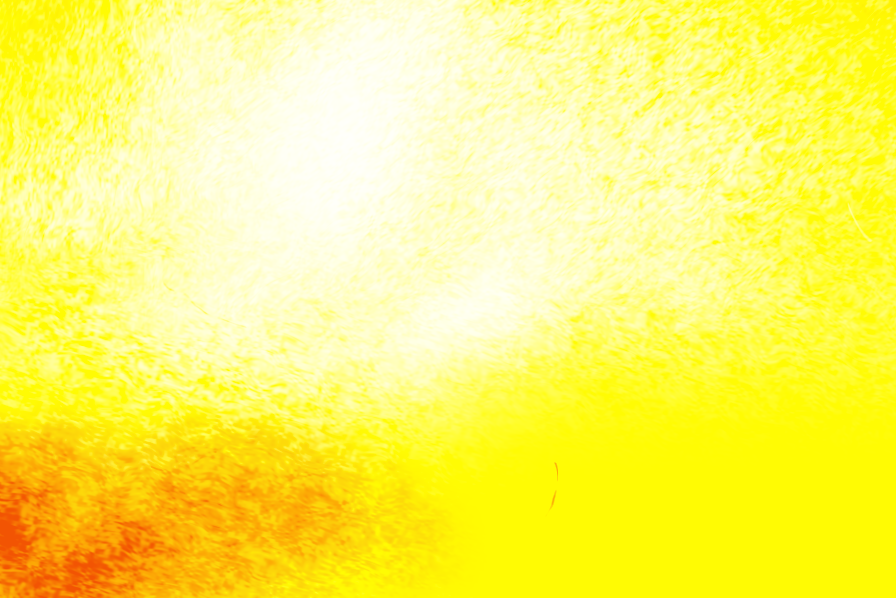
This background is drawn by a WebGL 1 fragment shader. Its source:

```glsl
precision highp float;
uniform vec2 u_resolution;

#define GRAIN 0.95
#define VEINS 0.16
#define PATCHES 0.3
#define WARP 0.014
#define EXPOSURE 2.1
#define CRACK_WIDTH 0.0015
#define YELLOW vec3(1.0, 0.985, 0.01)
#define GOLD vec3(0.99, 0.84, 0.04)
#define AMBER vec3(0.99, 0.67, 0.02)
#define EMBER vec3(0.95, 0.33, 0.01)

float hash(vec2 p) {
  vec3 q = fract(p.xyx * 0.1031);
  q += dot(q, q.yzx + 33.33);
  return fract((q.x + q.y) * q.z);
}

float noise(vec2 p) {
  vec2 cell = floor(p), f = fract(p);
  f = f * f * (3.0 - 2.0 * f);
  float low = mix(hash(cell), hash(cell + vec2(1.0, 0.0)), f.x);
  float high = mix(hash(cell + vec2(0.0, 1.0)), hash(cell + 1.0), f.x);
  return mix(low, high, f.y);
}

// Layered noise centred on zero
float clouds(vec2 p) {
  float sum = 0.0, weight = 0.5;
  for (int i = 0; i < 5; i++) {
    sum += weight * (noise(p) - 0.5);
    p = mat2(1.6, 1.2, -1.2, 1.6) * p + 11.7;
    weight *= 0.6;
  }
  return sum;
}

vec2 turn(vec2 p, float angle) {
  float c = cos(angle), s = sin(angle);
  return vec2(c * p.x + s * p.y, c * p.y - s * p.x);
}

// Soft ellipse, tilted by angle
float glow(vec2 p, vec2 centre, vec2 radii, float angle) {
  vec2 q = turn(p - centre, angle) / radii;
  return exp(-dot(q, q));
}

// Short brush fibres along one direction, with thin veins
float fibres(vec2 p, float angle) {
  vec2 q = turn(p, angle) + 5.0;
  float coarse = noise(q * vec2(50.0, 105.0));
  float fine = noise(q * vec2(130.0, 240.0) + 17.0);
  float vein = smoothstep(0.0, 0.16, abs(noise(q * vec2(26.0, 60.0) + 61.0) - 0.5));
  return 0.4 * coarse + 0.6 * fine - 0.5 + VEINS * (vein - 0.7);
}

float crack(vec2 p, vec2 a, vec2 b) {
  vec2 ab = b - a;
  float t = clamp(dot(p - a, ab) / dot(ab, ab), 0.0, 1.0);
  float d = length(p - a - ab * t);
  return 1.0 - smoothstep(0.0, CRACK_WIDTH + 1.0 / u_resolution.y, d);
}

void main() {
  vec2 p = gl_FragCoord.xy / u_resolution.y;
  p.x += 0.5 * (1.5 - u_resolution.x / u_resolution.y);
  float patches = clouds(p * 8.0);
  vec2 wobble = vec2(noise(p * 25.0), noise(p * 25.0 + 40.0)) - 0.5;
  vec2 w = p + WARP * wobble;
  vec2 soft = p + 0.1 * vec2(clouds(p * 5.0 + 3.0), clouds(p * 5.0 + 23.0));

  // Fibre direction: upright at left, rising at centre, falling below
  float lower = smoothstep(0.7, 0.4, p.y + 0.4 * patches);
  float upright = smoothstep(0.6, 0.2, p.x + 0.5 * patches) * (1.0 - lower);
  float grain = mix(fibres(w, 0.65), fibres(w, -0.3), lower);
  grain = mix(grain, fibres(w, 1.4), upright);

  // Pale light
  float pale = 0.5 * glow(soft, vec2(0.74, 0.71), vec2(0.6, 0.42), 0.0);
  pale += 0.2 * glow(soft, vec2(1.13, 0.58), vec2(0.16, 0.24), 0.0);
  pale *= smoothstep(0.24, 0.52, soft.y);
  pale += 1.1 * glow(soft, vec2(0.56, 0.77), vec2(0.29, 0.16), 0.95);
  pale += 0.65 * glow(soft, vec2(0.77, 0.46), vec2(0.2, 0.075), 0.45);
  pale += 0.35 * glow(soft, vec2(0.86, 0.66), vec2(0.2, 0.09), 1.2);
  pale += 0.4 * glow(soft, vec2(0.31, 0.9), vec2(0.08, 0.14), 0.0);
  pale += 0.4 * glow(soft, vec2(0.16, 0.68), vec2(0.14, 0.08), 0.0);
  pale += 0.28 * glow(soft, vec2(0.38, 0.4), vec2(0.36, 0.12), -0.15);

  // Warm shade
  float shade = 0.76 * glow(soft, vec2(0.04, 0.05), vec2(0.3, 0.17), -0.35);
  shade += 0.4 * glow(soft, vec2(0.42, 0.14), vec2(0.31, 0.13), -0.1);
  shade += 0.14 * glow(p, vec2(0.0, 1.0), vec2(0.2, 0.15), 0.0);
  shade += 0.12 * glow(p, vec2(1.5, 1.0), vec2(0.3, 0.12), 0.0);

  // Surface relief, calm at lower right
  float rough = max(smoothstep(0.2, 0.55, p.y), smoothstep(0.95, 0.45, p.x));
  float relief = GRAIN * grain + PATCHES * patches;
  pale += relief * rough * (0.5 + 0.5 * smoothstep(0.0, 0.4, pale));
  pale -= 0.65 * shade;
  float warmth = smoothstep(0.04, 0.3, shade);
  shade += warmth * (0.6 * patches - 0.45 * grain) - 0.05;

  // Creases and scratches
  vec2 c = p + 0.025 * wobble;
  float crease = crack(c, vec2(0.27, 0.54), vec2(0.33, 0.485));
  crease = max(crease, crack(c, vec2(0.33, 0.485), vec2(0.41, 0.46)));
  crease = max(crease, crack(c, vec2(0.25, 0.215), vec2(0.37, 0.235)));
  crease *= smoothstep(0.2, 0.6, noise(p * 60.0 + 9.0));
  float chips = crack(c, vec2(0.93, 0.22), vec2(0.917, 0.13));
  chips *= smoothstep(0.4, 0.7, noise(p * 85.0));
  pale -= 0.3 * crease;
  shade += 0.15 * crease + 0.5 * chips;
  pale += 0.25 * crack(c, vec2(1.42, 0.66), vec2(1.46, 0.6));

  // Colour ramp
  vec3 color = mix(YELLOW, GOLD, smoothstep(0.0, 0.28, shade));
  color = mix(color, AMBER, smoothstep(0.25, 0.52, shade));
  color = mix(color, EMBER, smoothstep(0.48, 0.88, shade));
  color = mix(color, vec3(1.0), 1.0 - exp(-EXPOSURE * max(pale, 0.0)));
  gl_FragColor = vec4(color, 1.0);
}
```
